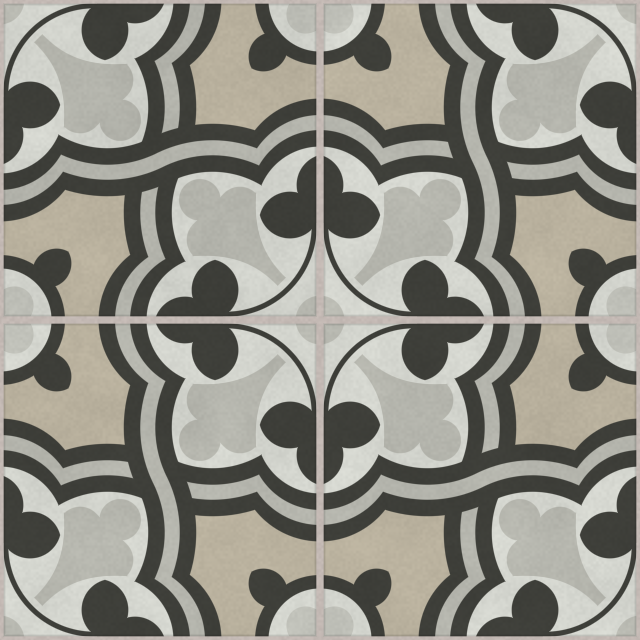
This pattern is drawn by a Shadertoy shader. Its source:

```glsl
// Encaustic cement tiles: woven lobed bands around clover flowers, with small medallions.
#define TILES 2.0
#define JOINT_HALF 0.0115
#define BAND_HALF 0.075
#define STRIPE_HALF 0.0235
#define WEAR 0.10
#define DARK vec3(0.240, 0.243, 0.222)
#define GREY vec3(0.705, 0.707, 0.675)
#define WHITE vec3(0.825, 0.832, 0.805)
#define BEIGE vec3(0.722, 0.690, 0.615)
#define GROUT vec3(0.765, 0.725, 0.705)

float hash(vec2 p) {
    vec3 q = fract(vec3(p.xyx) * 0.1031);
    q += dot(q, q.yzx + 33.33);
    return fract((q.x + q.y) * q.z);
}

float noise(vec2 p) {
    vec2 i = floor(p), f = fract(p);
    f = f * f * (3.0 - 2.0 * f);
    return mix(mix(hash(i), hash(i + vec2(1, 0)), f.x),
               mix(hash(i + vec2(0, 1)), hash(i + vec2(1, 1)), f.x), f.y);
}

float fbm(vec2 p) {
    float sum = 0.0, amp = 0.5;
    for (int i = 0; i < 5; i++) {
        sum += amp * noise(p);
        p = p * 2.1 + 17.3;
        amp *= 0.5;
    }
    return sum;
}

// Coverage of a shape from its signed distance, in tile units
float fill(float d) {
    float w = 0.75 * TILES / min(iResolution.x, iResolution.y);
    return smoothstep(w, -w, d);
}

// Pointed leaf along x, centred on the origin
float leaf(vec2 p, float halfLength, float halfWidth) {
    float r = (halfLength * halfLength + halfWidth * halfWidth) / (2.0 * halfWidth);
    return length(vec2(p.x, abs(p.y) + r - halfWidth)) - r;
}

// Lobed S-curve through the tile centre, shifted sideways by offset
float strand(vec2 p, float offset) {
    vec2 broad = vec2(0.164, -0.333), tight = vec2(0.5, -0.112);
    float side = dot(p, vec2(-broad.y, broad.x)) < 0.0 ? -1.0 : 1.0;
    p *= side;
    offset *= side;
    vec2 a = p - broad, b = p - tight - vec2(0.0, 0.6 * offset);
    float broadArc = length(vec2(a.x, max(a.y, 0.0))) - length(broad) - offset;
    float tightArc = length(vec2(b.x, max(b.y, 0.0))) - 0.229 - 0.4 * offset;
    return side * min(broadArc, tightArc);
}

float band(vec2 p, float halfWidth) {
    return max(strand(p, halfWidth), -strand(p, -halfWidth));
}

vec3 paintStrand(vec3 col, vec2 p) {
    col = mix(col, DARK, fill(band(p, BAND_HALF)));
    return mix(col, GREY, fill(band(p, STRIPE_HALF)));
}

// Ringed disc with diagonal leaves; m is measured from its tile corner
vec3 paintMedallion(vec3 col, vec2 m) {
    float r = length(m);
    vec2 diag = vec2(m.x + m.y, m.x - m.y) * sqrt(0.5);
    float ring = min(r - 0.203, leaf(diag - vec2(0.229, 0.0), 0.073, 0.055));
    col = mix(col, DARK, fill(ring));
    col = mix(col, WHITE, fill(r - 0.161));
    float petals = r - 0.088 - 0.036 * abs(sin(2.0 * atan(m.y, m.x)));
    return mix(col, mix(WHITE, GREY, 0.65), fill(petals));
}

// Flower quarter; f is measured from the flower centre
vec3 paintFlower(vec3 col, vec2 f) {
    if (f.x > f.y) f = f.yx;
    float u = (f.x + f.y) * sqrt(0.5), v = (f.y - f.x) * sqrt(0.5);

    // Grey tulip on the diagonal
    float flare = v - 0.018 - 0.122 * pow(clamp((u - 0.169) / 0.253, 0.0, 1.0), 2.4);
    float tulip = max(flare, max(0.169 - u, u - 0.424));
    float shoulders = length(vec2(max(v - 0.068, 0.0), u - 0.422)) - 0.070;
    tulip = min(tulip, max(shoulders, 0.420 - u));
    tulip = min(tulip, length(vec2(u - 0.531, v)) - 0.065);
    col = mix(col, GREY, fill(tulip));

    // Centre disc, curved stem and clover
    col = mix(col, mix(WHITE, GREY, 0.85), fill(length(f) - 0.076));
    float stem = abs(length(max(0.294 - f, 0.0)) - 0.276) - 0.008;
    float clover = min(leaf(f - vec2(0.094, 0.328), 0.094, 0.073),
                       leaf(f.yx - vec2(0.422, 0.0), 0.094, 0.073));
    clover = min(clover, length(f - vec2(0.0, 0.335)) - 0.036);
    return mix(col, DARK, fill(min(clover, max(stem, f.y - 0.34))));
}

void mainImage(out vec4 fragColor, in vec2 fragCoord) {
    vec2 uv = fragCoord / iResolution.xy * TILES;
    vec2 cell = floor(uv), p = fract(uv) - 0.5;
    float edge = 0.5 - max(abs(p.x), abs(p.y));

    // Quarter turn on alternate tiles, then fold the half-turn symmetry
    if (mod(cell.x + cell.y, 2.0) < 0.5) p = vec2(p.y, -p.x);
    if (p.x < p.y) p = -p;
    vec2 mirrored = -p.yx;

    vec3 col = paintMedallion(BEIGE, 0.5 - abs(p));
    float inside = max(strand(p, 0.0), strand(mirrored, 0.0));
    col = mix(col, paintFlower(WHITE, vec2(0.5 - p.x, 0.5 + p.y)), fill(inside));
    col = paintStrand(col, mirrored);
    col = paintStrand(col, p);

    // Cloudy wear, fine grain and a slight tone shift per tile
    float clouds = fbm(uv * 7.0 + cell * 9.0) - 0.48;
    float grain = noise(uv * 120.0) - 0.5;
    col *= 1.0 + WEAR * clouds + 0.035 * grain + 0.015 * (hash(cell + 4.0) - 0.5);
    col += 0.05 * WEAR * grain;

    // Soft tile rim and grout
    col *= 1.0 - 0.14 * smoothstep(JOINT_HALF + 0.009, JOINT_HALF, edge);
    col = mix(col, GROUT * (1.0 + 0.06 * grain), fill(edge - JOINT_HALF));
    fragColor = vec4(col, 1.0);
}
```
